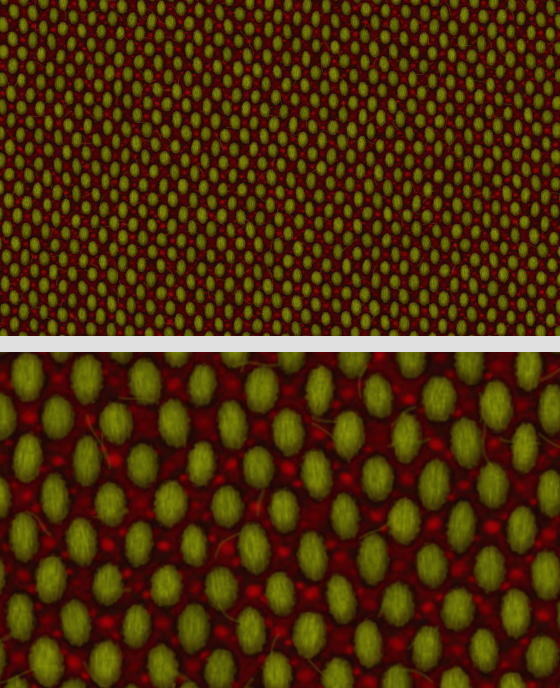
Top, the full canvas; bottom, a detail of the centre.
A Shadertoy shader for this texture:

```glsl
// Two-tone woven cloth: staggered olive oval stitches over a dark red ground.
// A slightly skewed lattice places the ovals, with small red knots in the gaps;
// sine-hash noise bends the weave, varies each stitch and adds loose fibres.

const vec2 ACROSS = vec2(0.0580, -0.0039);  // step between stitches in a row
const vec2 UPWARD = vec2(0.0028, 0.0807);   // step between stitches in a column
const vec2 ANCHOR = vec2(0.583, 0.645);     // centre of one stitch
const vec2 OVAL_RADII = vec2(0.0151, 0.0232);
const vec2 KNOT_RADII = vec2(0.0085, 0.0068);

const vec3 GROUND_BROWN = vec3(0.16, 0.040, 0.025);
const vec3 GROUND_RED = vec3(0.29, 0.015, 0.020);
const vec3 KNOT_RED = vec3(0.62, 0.010, 0.020);
const vec3 OLIVE_SHADE = vec3(0.27, 0.22, 0.020);
const vec3 OLIVE_LIGHT = vec3(0.43, 0.46, 0.020);

float hash(vec2 p) {
    return fract(sin(dot(p, vec2(127.1, 311.7))) * 43758.545);
}

vec2 hash2(vec2 p) {
    return vec2(hash(p), hash(p + 37.3));
}

float noise(vec2 p) {
    vec2 i = floor(p), f = fract(p);
    f = f * f * (3.0 - 2.0 * f);
    return mix(mix(hash(i), hash(i + vec2(1, 0)), f.x),
               mix(hash(i + vec2(0, 1)), hash(i + vec2(1, 1)), f.x), f.y);
}

vec2 rotate(vec2 p, float angle) {
    float c = cos(angle), s = sin(angle);
    return vec2(c * p.x - s * p.y, s * p.x + c * p.y);
}

// Approximate signed distance to an ellipse
float ellipse(vec2 p, vec2 radii) {
    float k = length(p / radii);
    return k * (k - 1.0) / max(length(p / (radii * radii)), 1e-4);
}

float segment(vec2 p, vec2 a, vec2 b) {
    vec2 ab = b - a;
    return length(p - a - ab * clamp(dot(p - a, ab) / dot(ab, ab), 0.0, 1.0));
}

// Red knots: one bright centre with two smaller loops on a diagonal
vec3 drawKnots(vec3 color, vec2 p, vec2 id, float soft) {
    float lean = hash(id + 5.1) < 0.75 ? 1.0 : -1.0;
    for (int i = -1; i <= 1; i++) {
        float side = float(i);
        vec2 seed = id + 17.0 * side;
        vec2 center = side * vec2(0.0125 * lean, -0.0115) + (hash2(seed) - 0.5) * 0.006;
        vec2 radii = KNOT_RADII * (i == 0 ? 1.0 : 0.72) * mix(0.8, 1.15, hash(seed + 2.7));
        vec2 q = rotate(p - center, (hash(seed + 8.2) - 0.5) * 1.4);
        float cover = smoothstep(soft, -1.5 * soft, ellipse(q, radii));
        float glow = mix(0.55, 1.1, hash(seed + 4.4)) * (1.0 - 0.3 * length(q / radii));
        color = mix(color, KNOT_RED * max(glow, 0.4), cover * 0.9);
    }
    return color;
}

// Olive stitch with a dark rim, rounded shading and fine vertical strands
vec3 drawStitch(vec3 color, vec2 p, vec2 id, float soft) {
    vec2 q = rotate(p - (hash2(id) - 0.5) * 0.004, (hash(id + 3.3) - 0.6) * 0.30);
    vec2 radii = OVAL_RADII * mix(vec2(0.88), vec2(1.10), hash2(id + 9.7));
    float rough = (noise(q * 260.0 + id * 7.0) - 0.5) * 0.003;
    float d = ellipse(q, radii) + rough;
    color *= mix(0.68, 1.0, smoothstep(0.0, 0.008, d));
    float dome = smoothstep(1.05, 0.35, length((q - vec2(-0.001, 0.002)) / radii));
    float strands = noise(q * vec2(420.0, 130.0) + id * 11.0);
    vec3 olive = mix(OLIVE_SHADE, OLIVE_LIGHT, dome);
    olive *= mix(0.86, 1.10, strands) * mix(0.90, 1.08, hash(id + 6.5));
    return mix(color, olive, smoothstep(soft, -soft, d));
}

// Sparse stray fibres, one possible hair per grid cell
float fibres(vec2 p, float scale, float width) {
    vec2 id = floor(p * scale);
    vec2 q = fract(p * scale) - 0.5;
    q += 0.06 * sin(q.yx * 7.0 + hash(id) * 6.28);
    vec2 tip = rotate(vec2(0.3, 0.0), hash(id + 1.9) * 6.28);
    float d = segment(q, -tip, tip) / scale;
    return step(0.65, hash(id + 7.7)) * smoothstep(width, 0.0, d);
}

void mainImage(out vec4 fragColor, in vec2 fragCoord) {
    vec2 p = fragCoord / iResolution.y;
    float soft = max(0.0028, 1.0 / iResolution.y);

    // Gentle bending of the weave
    vec2 bend = vec2(noise(p * 5.0), noise(p * 5.0 + 31.0)) - 0.5;
    mat2 basis = mat2(ACROSS, UPWARD);
    vec2 lattice = inverse(basis) * (p + bend * 0.007 - ANCHOR);

    // Mottled ground
    float mottle = 0.6 * noise(p * 75.0) + 0.4 * noise(p * 210.0);
    vec3 color = mix(GROUND_BROWN, GROUND_RED, smoothstep(0.25, 0.7, mottle));

    // Both staggered sets: knots first, stitches above
    for (int k = 0; k < 2; k++) {
        vec2 q = lattice - 0.5 * float(k) - vec2(0.0, 0.5);
        vec2 id = floor(q + 0.5);
        color = drawKnots(color, basis * (q - id), id + 53.0 * float(k), soft);
    }
    for (int k = 0; k < 2; k++) {
        vec2 q = lattice - 0.5 * float(k);
        vec2 id = floor(q + 0.5);
        color = drawStitch(color, basis * (q - id), id + 71.0 * float(k), soft);
    }

    // Loose fibres and fine grain
    float hairs = fibres(p, 13.0, soft) + fibres(rotate(p, 0.7) + 4.0, 19.0, soft);
    color = mix(color, OLIVE_LIGHT * 0.95, 0.28 * min(hairs, 1.0));
    color *= 0.93 + 0.14 * noise(p * 330.0);
    fragColor = vec4(color, 1.0);
}
```
